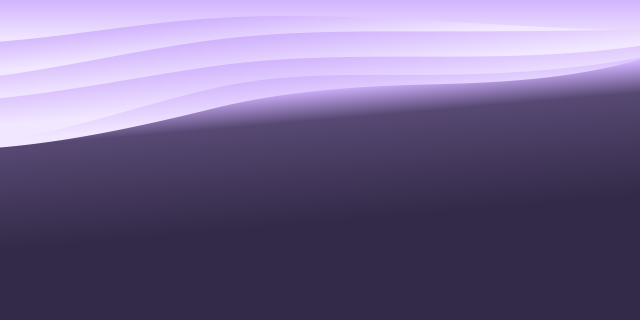
A WebGL 2 fragment shader for this background:

```glsl
#version 300 es
precision highp float;
// Pale violet ribbons flow over a dark, softly glowing slope.
// Each ribbon starts below a smooth cubic ridge and is shaded by a
// slightly tilted linear gradient; later layers cover earlier ones.
uniform vec2 u_resolution;
out vec4 fragColor;

const vec3 VIOLET = vec3(0.81, 0.69, 0.99);
const vec3 PALE = vec3(0.945, 0.905, 1.0);
const vec3 PLUM = vec3(0.34, 0.285, 0.45);
const vec3 NIGHT = vec3(0.20, 0.166, 0.285);

// Cubic Hermite curve through four evenly spaced knots, x in 0..3
float ridge(float x, vec4 height, vec4 slope) {
    int i = int(clamp(floor(x), 0.0, 2.0));
    float f = x - float(i);
    float g = 1.0 - f;
    return height[i] * g * g * (1.0 + 2.0 * f)
         + height[i + 1] * f * f * (3.0 - 2.0 * f)
         + slope[i] * f * g * g - slope[i + 1] * f * f * g;
}

// Antialiased coverage of everything below a ridge
float below(vec2 p, vec4 height, vec4 slope) {
    float pixel = 100.0 / u_resolution.y;
    return clamp((p.y - ridge(p.x, height, slope)) / pixel + 0.5, 0.0, 1.0);
}

// Ribbon shade, from violet at the start depth to pale at the end depth
vec3 ribbon(float depth, float start, float end) {
    return mix(VIOLET, PALE, clamp((depth - start) / (end - start), 0.0, 1.0));
}

void main() {
    vec2 uv = gl_FragCoord.xy / u_resolution;
    // x counts ridge segments, y is the percentage down from the top
    vec2 p = vec2(3.0 * uv.x, 100.0 * (1.0 - uv.y));
    float depth = p.y + 5.73 * p.x;

    // Light ribbons, from top to bottom
    vec3 color = ribbon(p.y, -1.0, 12.5);
    color = mix(color, ribbon(depth, 11.0, 22.0),
        below(p, vec4(13.0, 5.7, 6.4, 9.5), vec4(-5.2, -4.2, 3.6, 1.0)));
    color = mix(color, ribbon(depth, 17.7, 30.7),
        below(p, vec4(23.7, 12.5, 9.8, 9.1), vec4(-9.4, -8.6, 0.0, -2.1)));
    color = mix(color, ribbon(depth, 25.0, 39.0),
        below(p, vec4(30.7, 20.7, 17.7, 14.3), vec4(-7.0, -9.4, 0.0, -9.9)));
    color = mix(color, ribbon(depth, 30.5, 44.0),
        below(p, vec4(44.3, 27.6, 23.4, 18.0), vec4(-10.9, -15.1, -0.3, -12.0)));

    // Dark slope with a violet glow along its upper edge
    vec3 slopeColor = mix(VIOLET, PLUM, clamp((depth - 36.5) / 9.6, 0.0, 1.0));
    slopeColor = mix(slopeColor, NIGHT, clamp((depth - 46.1) / 31.9, 0.0, 1.0));
    color = mix(color, slopeColor,
        below(p, vec4(46.1, 33.9, 26.4, 18.6), vec4(-5.7, -16.4, -1.6, -18.8)));

    fragColor = vec4(color, 1.0);
}
```
